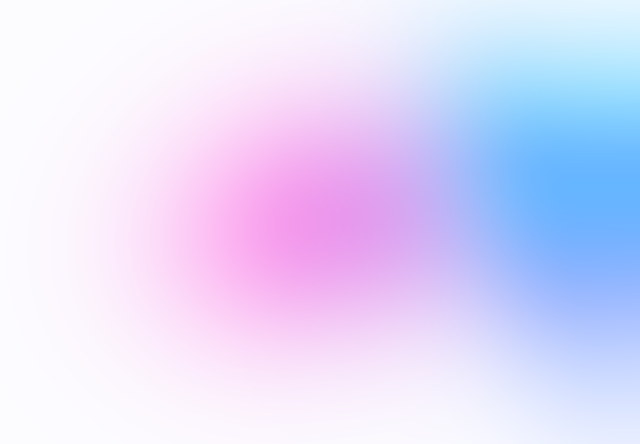
Give the GLSL for this background, as a Shadertoy shader.

```glsl
// Bell-shaped falloff, 1 at the centre
float bell(float distance, float width) {
    float t = distance / width;
    return exp(-t * t);
}

// Tilted oval glow with a longer tail to the right
float pinkGlow(vec2 p) {
    vec2 d = p - vec2(0.70, 0.50 + 0.10 * (p.x - 0.70));
    float across = bell(d.x, mix(0.335, 0.48, smoothstep(-0.1, 0.1, d.x)));
    return 0.93 * across * bell(d.y, 0.28);
}

// Glow that fills the right side and leans left towards the top
float blueGlow(vec2 p) {
    float height = p.y - 0.58;
    float fromCore = max(1.30 - 0.22 * height - p.x, 0.0);
    float across = exp(-pow(fromCore / 0.30, 2.5));
    float width = mix(0.42, 0.30, smoothstep(-0.1, 0.1, height));
    return across * bell(height, width);
}

void mainImage(out vec4 fragColor, in vec2 fragCoord) {
    vec2 p = fragCoord / iResolution.y;

    // Pale backdrop
    vec3 color = vec3(0.988, 0.988, 1.0);

    // Pink, turning to orchid on the right
    vec3 pink = mix(vec3(0.99, 0.58, 0.92), vec3(0.85, 0.54, 0.92),
                    smoothstep(0.45, 1.05, p.x));
    color = mix(color, pink, pinkGlow(p));

    // Periwinkle below, sky blue in the middle, cyan above
    vec3 blue = mix(vec3(0.46, 0.62, 1.0), vec3(0.40, 0.71, 1.0),
                    smoothstep(0.25, 0.60, p.y));
    blue = mix(blue, vec3(0.35, 0.83, 1.0), smoothstep(0.60, 0.88, p.y));
    color = mix(color, blue, blueGlow(p));

    fragColor = vec4(color, 1.0);
}
```
